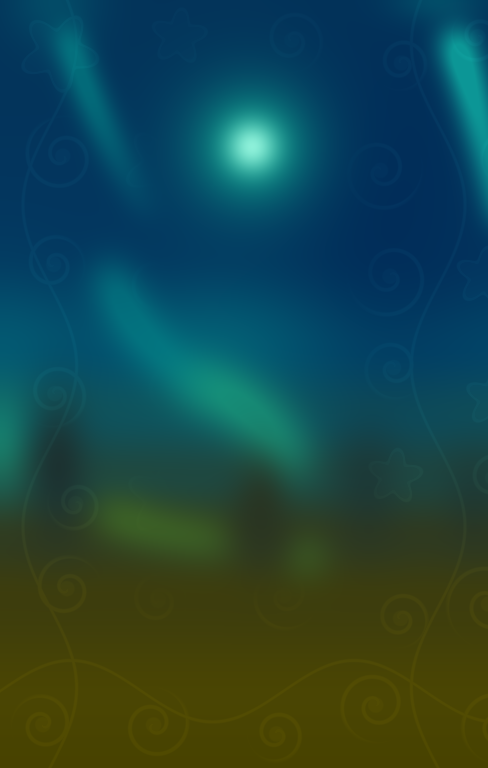
This background is drawn by a Shadertoy shader. Its source:

```glsl
// Blurred night landscape: a glowing orb and aurora ribbons over an olive ground.
// Soft Gaussian shapes are blended over a vertical gradient, then faint
// hashed scrollwork (curls, petals and vines) is laid along the borders.

#define ASPECT 0.6367
#define ORB_POS vec2(0.329, 0.809)
#define ORB_CORE vec3(0.55, 0.94, 0.85)
#define ORB_HALO vec3(0.05, 0.64, 0.56)
#define TEAL vec3(0.01, 0.57, 0.56)
#define JADE vec3(0.10, 0.62, 0.49)
#define MEADOW vec3(0.24, 0.40, 0.15)
#define SHADE vec3(0.11, 0.18, 0.18)
#define ORNAMENT_GAIN 0.028
#define CELLS 7.0

float hash(vec2 p) {
    vec3 q = fract(p.xyx * vec3(0.1031, 0.1030, 0.0973));
    q += dot(q, q.yzx + 33.33);
    return fract((q.x + q.y) * q.z);
}

// Elliptical Gaussian spot
float spot(vec2 p, vec2 centre, vec2 radius) {
    vec2 d = (p - centre) / radius;
    return exp(-dot(d, d));
}

// Gaussian brush swept along a quadratic curve
float ribbon(vec2 p, vec2 a, vec2 b, vec2 c, float width) {
    const int STEPS = 24;
    float sum = 0.0;
    for (int i = 0; i < STEPS; i++) {
        float t = (float(i) + 0.5) / float(STEPS);
        vec2 q = mix(mix(a, b, t), mix(b, c, t), t);
        sum += spot(p, q, vec2(width));
    }
    float spacing = (length(b - a) + length(c - b)) / float(STEPS);
    return min(sum * spacing / (width * 1.772), 1.0);
}

// Colour stops from the ground up: rgb and height
vec3 backdrop(float y) {
    const vec4 stops[9] = vec4[9](
        vec4(0.28, 0.26, 0.00, 0.00), vec4(0.29, 0.27, 0.01, 0.09),
        vec4(0.24, 0.24, 0.05, 0.22), vec4(0.19, 0.23, 0.12, 0.30),
        vec4(0.12, 0.28, 0.25, 0.38), vec4(0.06, 0.31, 0.35, 0.46),
        vec4(0.01, 0.28, 0.41, 0.55), vec4(0.01, 0.21, 0.37, 0.67),
        vec4(0.01, 0.20, 0.35, 1.00));
    vec3 col = stops[0].rgb;
    for (int i = 1; i < 9; i++)
        col = mix(col, stops[i].rgb, smoothstep(stops[i - 1].w, stops[i].w, y));
    return col;
}

float stroke(float d, float width, float px) {
    return 1.0 - smoothstep(width - px, width + px, abs(d));
}

// One curl or flower per grid cell, joined by wavy border vines
float scrollwork(vec2 p, float px) {
    vec2 cell = floor(p * CELLS);
    float size = mix(0.25, 0.43, hash(cell + 3.0));
    vec2 jitter = vec2(hash(cell + 11.0), hash(cell + 23.0)) - 0.5;
    vec2 q = fract(p * CELLS) - 0.5 - jitter * (0.96 - 2.0 * size);
    float r = length(q), a = atan(q.y, q.x);
    float hand = hash(cell + 31.0) < 0.5 ? -1.0 : 1.0;
    float gap = size * 0.55, aa = px * CELLS;
    float turn = fract(r / gap + hand * a / 6.2832 + hash(cell + 47.0)) - 0.5;
    float curl = stroke(turn * gap, 0.018, aa) * (1.0 - smoothstep(size - 0.06, size, r));
    curl = max(curl, 0.6 * (1.0 - smoothstep(0.07 - aa, 0.07 + aa, r)));
    float rim = r - size * (0.72 + 0.2 * cos(5.0 * a + hand));
    float petals = max(stroke(rim, 0.018, aa), 0.45 * (1.0 - smoothstep(-aa, aa, rim)));
    float art = hash(cell + 59.0) < 0.27 ? petals : curl;
    float side = min(p.x, ASPECT - p.x);
    float vine = stroke(side - 0.065 - 0.035 * sin(p.y * 15.0), 0.002, px);
    vine = max(vine, stroke(p.y - 0.10 - 0.04 * sin(p.x * 17.0), 0.002, px));
    float border = max(1.0 - smoothstep(0.10, 0.22, side), 1.0 - smoothstep(0.14, 0.26, p.y));
    border = max(border, 0.6 * smoothstep(0.84, 0.92, p.y));
    return max(art, vine) * border;
}

void mainImage(out vec4 fragColor, in vec2 fragCoord) {
    vec2 p = fragCoord / iResolution.xy * vec2(ASPECT, 1.0);
    vec3 col = backdrop(p.y);

    // Deep blue pocket and broad haze
    col = mix(col, vec3(0.00, 0.16, 0.34), 0.75 * spot(p, vec2(0.49, 0.74), vec2(0.14, 0.23)));
    col = mix(col, TEAL, 0.30 * spot(p, vec2(0.29, 0.55), vec2(0.14, 0.09)));
    col = mix(col, TEAL, 0.22 * spot(p, vec2(0.00, 0.54), vec2(0.10, 0.12)));
    col = mix(col, TEAL, 0.25 * spot(p, vec2(0.07, 1.00), vec2(0.06, 0.06)));
    col = mix(col, TEAL, 0.28 * spot(p, vec2(0.57, 1.00), vec2(0.06, 0.03)));

    // Aurora ribbons
    col = mix(col, TEAL, 0.58 * ribbon(p, vec2(0.085, 0.96), vec2(0.125, 0.84), vec2(0.195, 0.71), 0.024)
        * smoothstep(0.66, 0.90, p.y));
    col = mix(col, TEAL + 0.04, 0.95 * ribbon(p, vec2(0.592, 0.955), vec2(0.62, 0.87), vec2(0.662, 0.71), 0.027));
    col = mix(col, TEAL, 0.50 * ribbon(p, vec2(0.14, 0.65), vec2(0.17, 0.55), vec2(0.28, 0.49), 0.035));
    col = mix(col, JADE, 0.72 * ribbon(p, vec2(0.25, 0.505), vec2(0.34, 0.48), vec2(0.385, 0.39), 0.042));
    col = mix(col, JADE, 0.55 * spot(p, vec2(0.00, 0.425), vec2(0.04, 0.065)));

    // Lit meadow
    col = mix(col, MEADOW, 0.80 * ribbon(p, vec2(0.13, 0.335), vec2(0.20, 0.305), vec2(0.30, 0.295), 0.035));
    col = mix(col, MEADOW, 0.45 * spot(p, vec2(0.40, 0.275), vec2(0.035, 0.035)));

    // Blurred tree shapes
    col = mix(col, SHADE, 0.85 * spot(p, vec2(0.076, 0.395), vec2(0.038, 0.085)));
    col = mix(col, SHADE + vec3(0.05, 0.02, -0.05), 0.85 * spot(p, vec2(0.34, 0.335), vec2(0.038, 0.07)));
    col = mix(col, SHADE, 0.50 * spot(p, vec2(0.48, 0.37), vec2(0.045, 0.075)));
    col = mix(col, SHADE, 0.45 * spot(p, vec2(0.62, 0.355), vec2(0.045, 0.065)));

    // Orb with wide, middle and inner glow
    col = mix(col, ORB_HALO, 0.32 * spot(p, ORB_POS, vec2(0.105)));
    col = mix(col, ORB_HALO, 0.90 * spot(p, ORB_POS, vec2(0.062)));
    col = mix(col, ORB_CORE, spot(p, ORB_POS, vec2(0.031)));

    // Faint scrollwork, tinted by height
    vec3 tint = mix(vec3(1.2, 1.0, 0.0), vec3(0.3, 1.0, 0.9), smoothstep(0.2, 0.45, p.y));
    col += ORNAMENT_GAIN * tint * scrollwork(p, 1.0 / iResolution.y);
    fragColor = vec4(clamp(col, 0.0, 1.0), 1.0);
}
```
